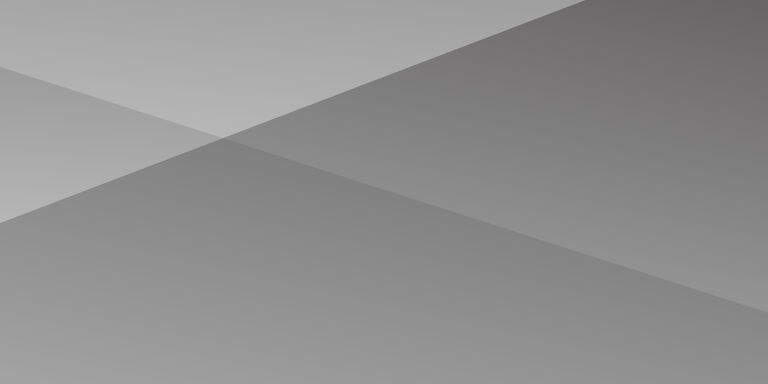
Reproduce this background procedurally as a WebGL 1 fragment shader.

```glsl
precision highp float;
// Four smooth grey facets, divided by two straight lines that cross left of centre.
// Each facet is a linear ramp that brightens downward; the signed distances to
// the two lines blend the facets with an antialiased edge.

uniform vec2 u_resolution;

const vec2 CANVAS = vec2(2.0, 1.0);          // canvas size in design units

// Lines: height at the left side, slope
const vec2 RISING_LINE  = vec2(0.419, 0.381);
const vec2 FALLING_LINE = vec2(0.826, -0.320);

// Facet ramps: grey at the top left corner, change along x, change downward
const vec3 TOP_RAMP    = vec3(0.650, -0.020, 0.220);
const vec3 LEFT_RAMP   = vec3(0.565, -0.020, 0.256);
const vec3 RIGHT_RAMP  = vec3(0.490, -0.045, 0.220);
const vec3 BOTTOM_RAMP = vec3(0.460, -0.040, 0.180);

// Slight warm cast in the dark greys, fading out in the light ones
const vec3 SHADOW_TINT = vec3(0.003, -0.006, -0.003);
const vec2 TINT_RANGE  = vec2(0.40, 0.60);

// Signed distance to a line, positive above it
float lineDistance(vec2 p, vec2 line) {
  return (p.y - line.x - line.y * p.x) / sqrt(1.0 + line.y * line.y);
}

// Coverage of the half plane above a line
float above(vec2 p, vec2 line, float pixel) {
  return clamp(0.5 + lineDistance(p, line) / pixel, 0.0, 1.0);
}

float rampGrey(vec2 p, vec3 ramp) {
  return dot(ramp, vec3(1.0, p.x, CANVAS.y - p.y));
}

void main() {
  vec2 p = gl_FragCoord.xy / u_resolution * CANVAS;
  float pixel = CANVAS.y / u_resolution.y;

  float aboveRising = above(p, RISING_LINE, pixel);
  float aboveFalling = above(p, FALLING_LINE, pixel);

  // Blend across the falling line, then across the rising one
  float upperLeft = mix(rampGrey(p, LEFT_RAMP), rampGrey(p, TOP_RAMP), aboveFalling);
  float lowerRight = mix(rampGrey(p, BOTTOM_RAMP), rampGrey(p, RIGHT_RAMP), aboveFalling);
  float grey = mix(lowerRight, upperLeft, aboveRising);

  float shadow = 1.0 - smoothstep(TINT_RANGE.x, TINT_RANGE.y, grey);
  gl_FragColor = vec4(vec3(grey) + SHADOW_TINT * shadow, 1.0);
}
```
